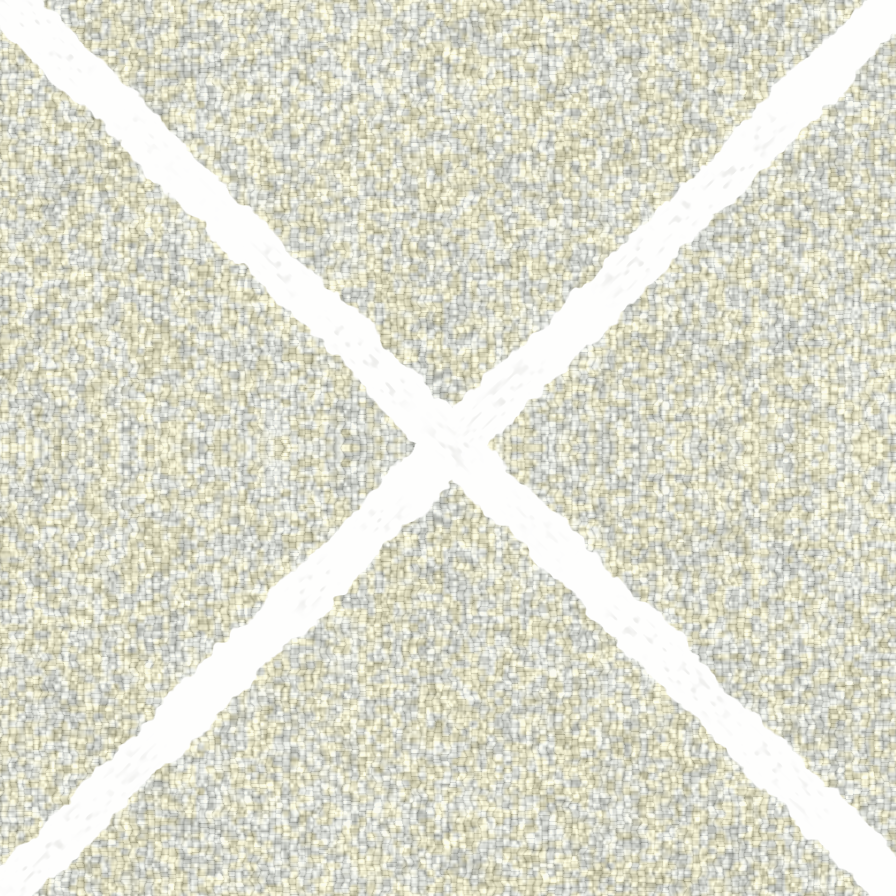
This pattern is drawn by a three.js fragment shader. Its source:

```glsl
varying vec2 vUv;

const vec2 CROSS_CENTER = vec2(0.507, 0.503);
const float BAND_HALF_WIDTH = 0.0265;
const float RIB_COUNT = 118.0;
const float KNOT_COUNT = 150.0;
const vec3 WOOL = vec3(0.835, 0.835, 0.775);
const vec3 WARM_TINT = vec3(0.025, 0.010, -0.055);
const vec3 COOL_TINT = vec3(-0.025, -0.012, 0.035);
const vec3 PAINT = vec3(0.995, 0.995, 0.992);

float hash(vec2 p) {
  vec3 q = fract(vec3(p.xyx) * 0.1031);
  q += dot(q, q.yzx + 33.33);
  return fract((q.x + q.y) * q.z);
}

float noise(vec2 p) {
  vec2 cell = floor(p);
  vec2 f = fract(p);
  f = f * f * (3.0 - 2.0 * f);
  float low = mix(hash(cell), hash(cell + vec2(1.0, 0.0)), f.x);
  float high = mix(hash(cell + vec2(0.0, 1.0)), hash(cell + vec2(1.0, 1.0)), f.x);
  return mix(low, high, f.y);
}

// Ribbed wool: staggered knots in columns, broken up by fine fibres
vec3 carpet(vec2 p) {
  float sway = noise(p * vec2(60.0, 110.0) + 7.0) - 0.5;
  float column = p.x * RIB_COUNT + 0.65 * sway;
  float id = floor(column);
  float across = abs(fract(column) - 0.5) * 2.0;
  float rib = 1.0 - smoothstep(0.45, 1.0, across);

  float row = p.y * KNOT_COUNT + hash(vec2(id, 3.0)) * 5.0
            + 1.6 * noise(vec2(id * 1.7, p.y * 70.0));
  float knot = hash(vec2(id, floor(row)) + 19.0);
  float gap = smoothstep(0.55, 1.0, abs(fract(row) - 0.5) * 2.0);

  float fibre = noise(p * vec2(270.0, 235.0) + 41.0) - 0.5;
  float clump = noise(p * vec2(125.0, 150.0) + 83.0) - 0.5;
  float patchTone = noise(p * 14.0 + 5.0) - 0.5;

  float tone = 0.10 * (rib - 0.6) + 0.09 * (knot - 0.5) - 0.08 * (gap - 0.22);
  tone += 0.24 * fibre + 0.13 * clump + 0.025 * patchTone;
  float hue = noise(p * vec2(105.0, 120.0) + 131.0);
  vec3 tint = mix(COOL_TINT, WARM_TINT, smoothstep(0.2, 0.8, hue));
  return min(WOOL + tone + tint * 0.8, vec3(0.98, 0.98, 0.94));
}

// Signed distance to a band whose two sides are torn independently
float tornBand(vec2 p, vec2 direction, float seed) {
  float along = dot(p, direction);
  float across = dot(p, vec2(-direction.y, direction.x));
  float side = seed + 10.0 * step(0.0, across);
  float wave = noise(vec2(along * 24.0 + 50.0, side)) - 0.5;
  float tear = noise(vec2(along * 75.0 + 90.0, side + 4.0)) - 0.5;
  float fray = noise(p * 170.0 + 200.0 + seed) - 0.5;
  return abs(across) - BAND_HALF_WIDTH - 0.008 * wave - 0.007 * tear - 0.004 * fray;
}

// Sparse, faint marks stretched along the band
float flecks(vec2 p, vec2 direction, float seed) {
  float along = dot(p, direction);
  float across = dot(p, vec2(-direction.y, direction.x));
  float grain = noise(vec2(along * 110.0, across * 210.0) + 150.0 + seed);
  float cluster = noise(vec2(along * 18.0 + 40.0, seed));
  float core = 1.0 - smoothstep(0.008, 0.021, abs(across));
  return smoothstep(0.62, 0.95, grain) * smoothstep(0.3, 0.8, cluster) * core;
}

void main() {
  // The weave mirrors about the horizontal midline
  vec3 color = carpet(vec2(vUv.x, abs(vUv.y - 0.5)) + 0.1);

  // Two torn white diagonals
  vec2 p = vUv - CROSS_CENTER;
  vec2 rising = normalize(vec2(1.0, 1.0));
  vec2 falling = normalize(vec2(1.0, -1.0));
  float band = min(tornBand(p, rising, 3.0), tornBand(p, falling, 37.0));
  float marks = max(flecks(p, rising, 11.0), flecks(p, falling, 53.0));
  vec3 paint = PAINT - vec3(0.06, 0.06, 0.065) * marks;

  float coverage = 1.0 - smoothstep(-0.0015, 0.0015, band);
  gl_FragColor = vec4(mix(color, paint, coverage), 1.0);
}
```
